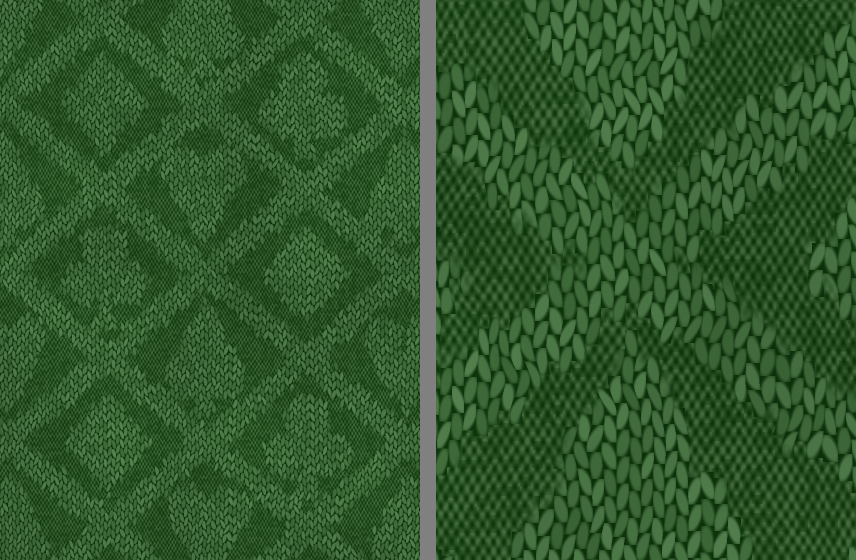
Left, the full canvas; right, a detail of the centre.
A Shadertoy shader for this texture:

```glsl
// Green damask cloth: a diagonal trellis whose cells hold the four card suits.
// Trellis and suits are distance functions, filled with slanted raised stitches
// over a fine dotted ground weave; hashes vary the threads and rag the edges.

const vec2 PERIOD = vec2(0.3575, 0.3030);      // trellis repeat, in canvas heights
const vec2 CROSSING = vec2(0.3665, 0.5125);    // one crossing of the trellis
const vec2 SKEW = vec2(0.014, 0.006);          // slant of columns and of rows
const float BAND_HALF = 0.0215;                // half width of a trellis band
const float MOTIF_SIZE = 0.093;                // half height of a suit
const vec2 STITCH = vec2(0.0074, 0.0160);      // pitch of raised stitches
const vec2 GROUND = vec2(0.0063, 0.0054);      // pitch of ground dots
const float WOBBLE = 0.004;                    // drift of the cloth
const float RAGGED = 0.011;                    // unevenness of figure edges
const float EDGE = 0.0020;                     // softness of figure edges
const vec3 GAP = vec3(0.05, 0.20, 0.04);
const vec3 GROUND_DARK = vec3(0.045, 0.205, 0.03);
const vec3 GROUND_LIGHT = vec3(0.270, 0.425, 0.245);
const vec3 THREAD = vec3(0.225, 0.39, 0.205);
const vec3 THREAD_LIGHT = vec3(0.315, 0.485, 0.295);

float hash(vec2 p) {
    return fract(sin(dot(p, vec2(127.1, 311.7))) * 43758.5453);
}

float noise(vec2 p) {
    vec2 i = floor(p), f = fract(p);
    f = f * f * (3.0 - 2.0 * f);
    return mix(mix(hash(i), hash(i + vec2(1, 0)), f.x),
               mix(hash(i + vec2(0, 1)), hash(i + vec2(1, 1)), f.x), f.y);
}

// Suits, about one unit in half height
float diamondShape(vec2 p) {
    return (abs(p.x) / 0.86 + abs(p.y) - 1.0) * 0.65;
}

float heartShape(vec2 p) {
    p.x = abs(p.x);
    float lobe = length(p - vec2(0.40, 0.38)) - 0.42;
    float wedge = max(dot(p, vec2(0.866, -0.5)) - 0.575, p.y - 0.2);
    return min(lobe, wedge);
}

float stemShape(vec2 p) {
    float flare = abs(p.x) - 0.10 - 0.28 * max(-p.y - 0.5, 0.0);
    return max(flare, max(p.y, -p.y - 1.08));
}

float spadeShape(vec2 p) {
    return min(heartShape(vec2(p.x * 1.08, -p.y)), stemShape(p));
}

float clubShape(vec2 p) {
    float top = length(p - vec2(0.0, 0.48)) - 0.46;
    float side = length(vec2(abs(p.x) - 0.42, p.y + 0.22)) - 0.42;
    float core = length(p) - 0.34;
    return min(min(top, side), min(core, stemShape(p)));
}

// Signed distance to the raised figure: trellis bands and suits
float figure(vec2 p) {
    p += WOBBLE * (vec2(noise(p * 6.0), noise(p * 6.0 + 31.0)) - 0.5);
    vec2 r = p - CROSSING;
    vec2 q = (r + SKEW * r.yx) / PERIOD;
    vec2 lattice = vec2(q.x + q.y, q.x - q.y);
    vec2 cell = floor(lattice);
    vec2 toLine = 0.5 - abs(lattice - cell - 0.5);
    float band = min(toLine.x, toLine.y) / length(1.0 / PERIOD) - BAND_HALF;

    vec2 centre = 0.5 * vec2(cell.x + cell.y + 1.0, cell.x - cell.y);
    vec2 m = (q - centre) * PERIOD / MOTIF_SIZE;
    bool pointed = mod(cell.x, 2.0) < 0.5;
    bool curvy = mod(cell.x + cell.y, 2.0) > 0.5;
    float suit;
    if (curvy) suit = pointed ? heartShape(m) : spadeShape(m);
    else suit = pointed ? diamondShape(m) : clubShape(m);
    return min(band, suit * MOTIF_SIZE);
}

vec3 groundWeave(vec2 p) {
    vec2 g = p / GROUND;
    g += 0.5 * vec2(noise(p * 30.0), noise(p * 30.0 + 17.0));
    float dots = 0.5 + 0.5 * cos(6.2832 * g.x) * cos(3.14159 * g.y);
    float fleck = 0.65 + 0.6 * hash(floor(g));
    return mix(GROUND_DARK, GROUND_LIGHT, clamp(dots * fleck, 0.0, 1.0));
}

vec3 cloth(vec2 p) {
    // Staggered columns of stitches, leaning left and right in turn
    vec2 s = p / STITCH;
    s.x += 0.9 * (noise(p * vec2(30.0, 50.0)) - 0.5);
    float column = floor(s.x);
    float odd = mod(column, 2.0);
    s.y += 0.5 * odd + 0.4 * hash(vec2(column, 7.0));
    vec2 id = floor(s);
    vec2 f = s - id - 0.5;
    float rnd = hash(id);
    float lean = (odd * 2.0 - 1.0) * (0.3 + 0.4 * rnd);
    float body = length(vec2((f.x + lean * f.y) * 1.75, f.y * 1.5));
    float raised = 1.0 - smoothstep(0.54, 1.13, body);
    vec3 thread = mix(THREAD, THREAD_LIGHT, rnd) * (0.88 + 0.14 * raised);
    vec3 stitched = mix(GAP, thread, raised);

    // Each stitch covers or leaves the ground almost as a whole
    vec2 anchor = p - 0.7 * f * STITCH;
    float d = figure(anchor) + RAGGED * (hash(id + 53.0) - 0.5);
    float cover = 1.0 - smoothstep(-EDGE, EDGE, d);
    float tone = 0.94 + 0.12 * noise(p * 9.0);
    return mix(groundWeave(p), stitched, cover) * tone;
}

void mainImage(out vec4 fragColor, in vec2 fragCoord) {
    vec3 sum = vec3(0.0);
    for (int i = 0; i < 4; i++) {              // 2 by 2 samples smooth the weave
        vec2 offset = vec2(i % 2, i / 2) * 0.5 - 0.25;
        sum += cloth((fragCoord + offset) / iResolution.y);
    }
    fragColor = vec4(sum * 0.25, 1.0);
}
```
